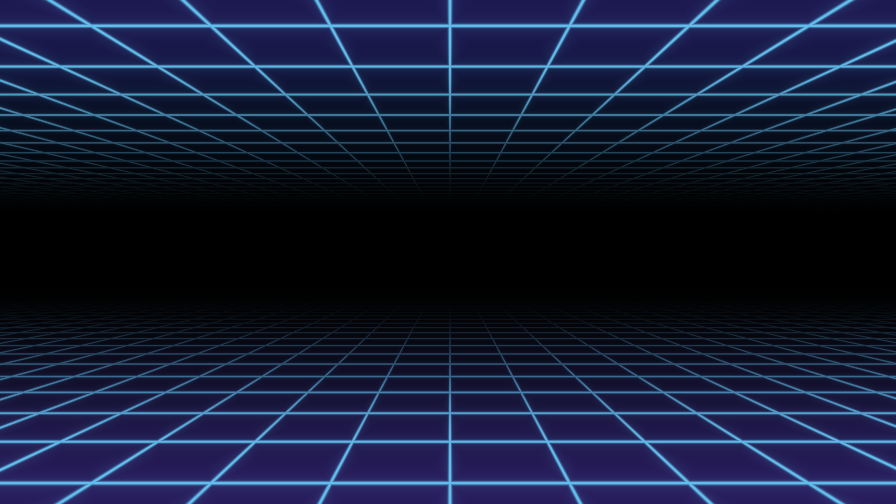
Reproduce this background procedurally as a Shadertoy shader.

```glsl
// Soft line that keeps its total light when thinner than a pixel
float glowLine(float dist, float width) {
    float drawn = max(width, 0.65 / iResolution.y);
    float core = exp(-dist * dist / (drawn * drawn)) * width / drawn;
    return core + 0.16 * exp(-dist / (4.0 * width));
}

// Perspective grid; depth is the screen distance from the horizon
float grid(float x, float depth, float columnSlope, float rowScale) {
    float width = 0.0078 * depth;

    // Columns meet at the vanishing point
    float column = x / (depth * columnSlope);
    float columnDist = abs(column - round(column)) * depth * columnSlope;
    columnDist *= depth / length(vec2(x, depth));

    // Rows are evenly spaced in reciprocal depth
    float row = round(rowScale / depth - 0.41) + 0.41;
    float rowDist = abs(depth - rowScale / row);

    return min(max(glowLine(columnDist, width), glowLine(rowDist, width)), 1.0);
}

void mainImage(out vec4 fragColor, in vec2 fragCoord) {
    vec2 p = fragCoord / iResolution.y;
    float x = p.x - 0.5 * iResolution.x / iResolution.y - 0.004;

    // Ceiling and floor have slightly separate horizons
    bool isCeiling = p.y > 0.5;
    float depth = max(isCeiling ? p.y - 0.5116 : 0.4861 - p.y, 0.002);

    // Panel colours shift from navy to violet toward the viewer
    float nearness = smoothstep(0.22, 0.48, depth);
    vec3 ceilingColor = mix(vec3(0.04, 0.08, 0.20), vec3(0.11, 0.09, 0.31), nearness);
    vec3 floorColor = mix(vec3(0.09, 0.07, 0.22), vec3(0.15, 0.10, 0.35), nearness);
    vec3 color = isCeiling ? ceilingColor : floorColor;
    color *= smoothstep(0.07, isCeiling ? 0.40 : 0.34, depth);

    // Cyan lines fade into the dark centre
    float lines = isCeiling ? grid(x, depth, 0.5427, 1.928)
                            : grid(x, depth, 0.533, 1.961);
    float lineFade = smoothstep(0.05, 0.40, depth);
    color = mix(color, vec3(0.38, 0.74, 0.92), lines * lineFade);

    fragColor = vec4(color, 1.0);
}
```
